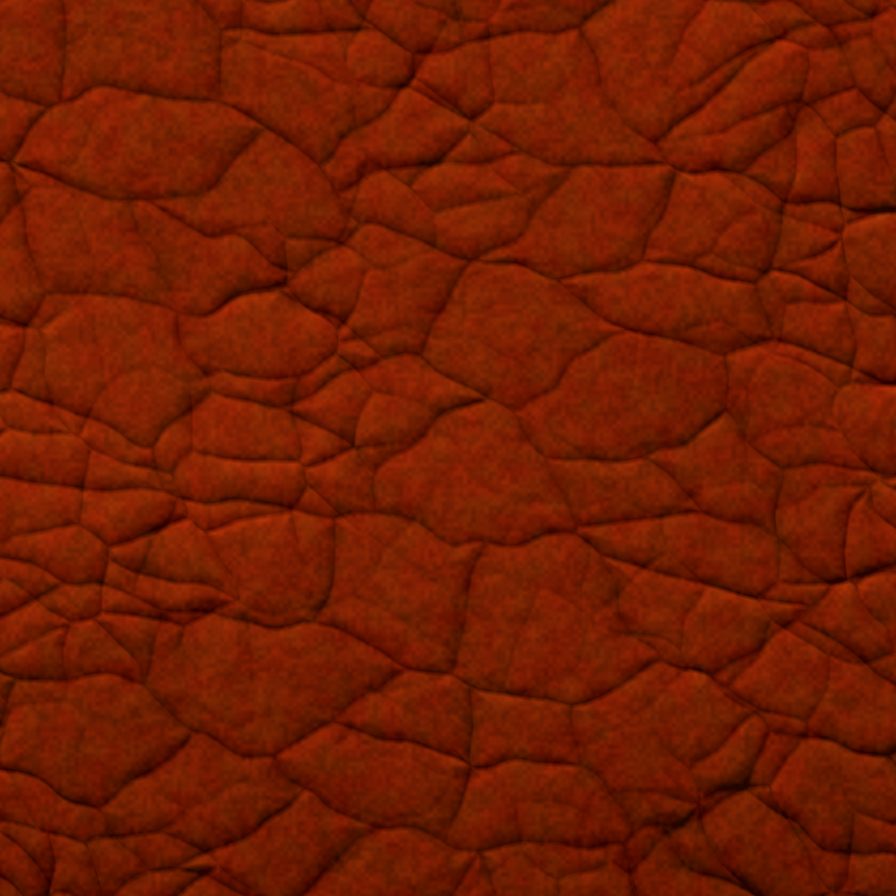
Reproduce this texture procedurally as a WebGL 2 fragment shader.

```glsl
#version 300 es
precision highp float;

uniform vec2 u_resolution;
out vec4 fragColor;

vec2 hash22(vec2 p) {
    vec3 q = fract(p.xyx * vec3(0.1031, 0.1030, 0.0973));
    q += dot(q, q.yzx + 33.33);
    return fract((q.xx + q.yz) * q.zy);
}

// Two independent channels of smooth value noise
vec2 noise2(vec2 p) {
    vec2 cell = floor(p), f = fract(p);
    f = f * f * (3.0 - 2.0 * f);
    vec2 low = mix(hash22(cell), hash22(cell + vec2(1, 0)), f.x);
    vec2 high = mix(hash22(cell + vec2(0, 1)), hash22(cell + vec2(1, 1)), f.x);
    return mix(low, high, f.y);
}

// Distance to the nearest border between irregular cells
float creaseDistance(vec2 p, float jitter) {
    vec2 cell = floor(p), f = fract(p), home = vec2(0), toHome = vec2(0);
    float nearest = 9.0;
    for (int y = -1; y <= 1; y++)
    for (int x = -1; x <= 1; x++) {
        vec2 g = vec2(x, y);
        vec2 r = g + 0.5 + jitter * (hash22(cell + g) - 0.5) - f;
        float d = dot(r, r);
        if (d < nearest) { nearest = d; home = g; toHome = r; }
    }
    float border = 9.0;
    for (int y = -2; y <= 2; y++)
    for (int x = -2; x <= 2; x++) {
        vec2 g = home + vec2(x, y);
        vec2 r = g + 0.5 + jitter * (hash22(cell + g) - 0.5) - f;
        vec2 across = r - toHome;
        if (dot(across, across) > 0.0001)
            border = min(border, dot(0.5 * (r + toHome), normalize(across)));
    }
    return max(border, 0.0);
}

// x: surface height, y: depth of shadow inside the creases
vec2 hide(vec2 p) {
    vec2 q = p + 0.045 * (noise2(p * 8.0) - 0.5) + 0.016 * (noise2(p * 26.0 + 7.0) - 0.5);
    q.y += 0.12 * q.x;
    vec2 depth = noise2(p * 6.0 + 31.0);

    // Long main folds, then a finer net of weaker wrinkles
    float fold = creaseDistance(q * vec2(5.5, 9.0) + 3.0, 0.95);
    float wrinkle = creaseDistance(q * vec2(10.5, 11.5) + 47.0, 1.0);
    float foldDepth = mix(0.7, 1.1, depth.x);
    float wrinkleDepth = mix(0.2, 0.9, smoothstep(0.2, 0.8, depth.y));

    float height = -foldDepth * exp(-10.0 * fold) - wrinkleDepth * exp(-9.0 * wrinkle);
    height += 0.30 * noise2(p * 34.0).x + 0.13 * noise2(p * 75.0 + 5.0).y;
    float shadow = foldDepth * exp(-19.0 * fold) + 0.7 * wrinkleDepth * exp(-17.0 * wrinkle);
    return vec2(height, shadow);
}

void main() {
    vec2 uv = gl_FragCoord.xy / u_resolution.y;

    // Relief lit from above and slightly from the left
    vec2 toLight = 0.0032 * normalize(vec2(-0.42, 0.9));
    vec2 behind = hide(uv - toLight);
    vec2 ahead = hide(uv + toLight);
    float relief = behind.x - ahead.x;
    float shadow = 0.5 * (behind.y + ahead.y);

    // Broad falloff toward the right and the bottom
    float tone = 0.525 - 0.035 * uv.x - 0.1 * pow(1.0 - clamp(uv.y, 0.0, 1.0), 3.0);
    tone += 0.05 * (noise2(uv * 4.0 + 19.0).x - 0.5);
    tone += 0.36 * relief - 0.13 * shadow;

    // Fine pores and soft shifts of hue
    tone += 0.09 * (noise2(uv * 210.0).x - 0.5) + 0.06 * (noise2(uv * 110.0).y - 0.5);
    float hue = noise2(uv * 55.0 + 11.0).x - 0.5;
    tone = clamp(tone, 0.15, 0.85);

    vec3 colour = vec3(tone + 0.03 * hue, 0.36 * tone - 0.05 - 0.04 * hue, 0.09 * (tone - 0.38));
    fragColor = vec4(max(colour, 0.0), 1.0);
}
```
